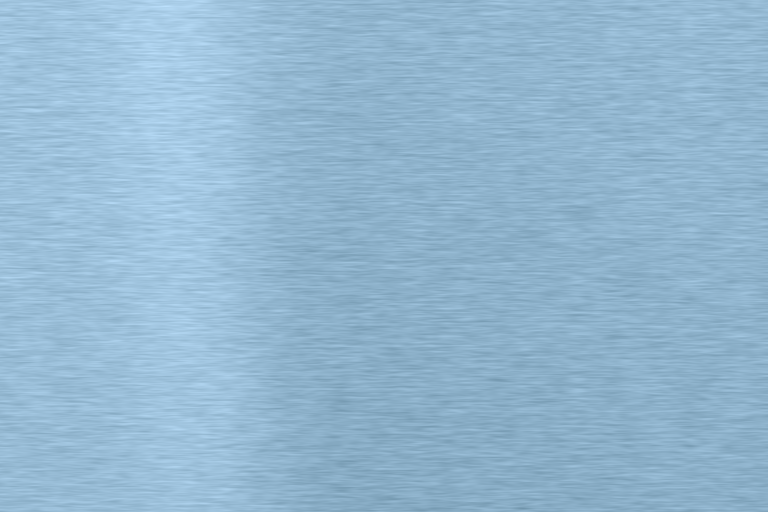
Reproduce this texture procedurally as a Shadertoy shader.

```glsl
const vec3 STEEL_BLUE = vec3(0.578, 0.720, 0.819);
const vec3 TONE_STEP = vec3(0.058, 0.058, 0.062);

// Random unit gradient for a lattice cell
vec2 cellGradient(vec2 cell, float seed) {
    uvec2 q = uvec2(ivec2(cell) + 4096);
    uint h = q.x * 1597334677u ^ q.y * 3812015801u ^ uint(seed) * 2798796415u;
    h = (h ^ (h >> 16)) * 2246822519u;
    h = (h ^ (h >> 13)) * 3266489917u;
    h ^= h >> 16;
    float angle = float(h & 65535u) / 65536.0 * 6.28319;
    return vec2(cos(angle), sin(angle));
}

float gradientNoise(vec2 p, float seed) {
    vec2 cell = floor(p);
    vec2 f = p - cell;
    vec2 u = f * f * f * (f * (f * 6.0 - 15.0) + 10.0);
    vec2 e = vec2(0.0, 1.0);
    float a = dot(cellGradient(cell, seed), f);
    float b = dot(cellGradient(cell + e.yx, seed), f - e.yx);
    float c = dot(cellGradient(cell + e.xy, seed), f - e.xy);
    float d = dot(cellGradient(cell + e.yy, seed), f - e.yy);
    return mix(mix(a, b, u.x), mix(c, d, u.x), u.y);
}

// Fine horizontal scratches, summed from stretched noise layers
float brushedGrain(vec2 p, vec2 frequency, vec2 growth, int layers) {
    float grain = 0.0;
    for (int i = 0; i < layers; i++) {
        float seed = float(i + 1);
        vec2 shift = vec2(0.37, 0.61) * seed;
        grain += gradientNoise(p * frequency + shift, seed);
        frequency *= growth;
    }
    return grain;
}

// Sparse strong lines: weak noise is flattened, peaks are kept
float sparseLines(vec2 p, vec2 frequency, float seed) {
    float n = gradientNoise(p * frequency, seed);
    return n * abs(n);
}

float softBand(float x, float center, float width) {
    float d = (x - center) / width;
    return exp(-d * d);
}

// Broad reflections across the sheet
float sheen(vec2 uv) {
    float lean = 0.05 * (0.5 - uv.y);
    float tone = mix(0.50, -0.50, smoothstep(0.18, 0.46, uv.x));
    tone += 0.75 * softBand(uv.x, 0.245 + lean, 0.085);
    tone += 0.25 * softBand(uv.x, 0.92, 0.24);
    return tone + 0.75 * (uv.y - 0.5);
}

void mainImage(out vec4 fragColor, in vec2 fragCoord) {
    vec2 uv = fragCoord / iResolution.xy;
    vec2 p = fragCoord / iResolution.y;

    float scratches = brushedGrain(p, vec2(9.0, 163.0), vec2(1.45, 1.19), 5);
    float lines = sparseLines(p, vec2(12.0, 187.0), 23.0)
                + sparseLines(p, vec2(19.0, 239.0), 29.0);
    float streaks = gradientNoise(p * vec2(3.0, 47.0), 11.0);
    float clouds = gradientNoise(p * vec2(3.5, 5.0), 17.0);

    float tone = sheen(uv) + 0.72 * scratches + 0.9 * lines;
    tone += 0.30 * streaks + 0.15 * clouds;
    fragColor = vec4(STEEL_BLUE + TONE_STEP * tone, 1.0);
}
```
